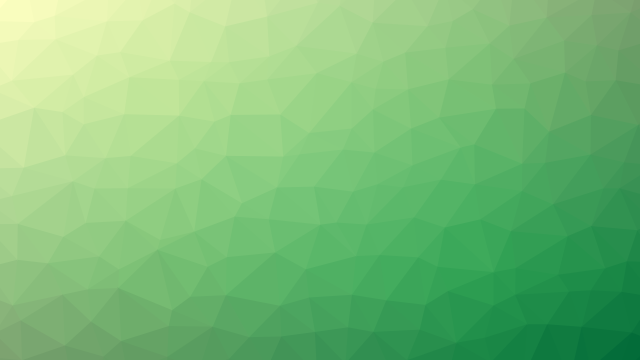
A Shadertoy shader for this background:

```glsl
// Low-poly mesh of flat triangles, shaded from pale yellow at upper left to deep green at lower right.

#define CELL 0.0985              // mesh spacing, in canvas heights
#define JITTER 0.37              // largest vertex shift, in cells
#define MESH_SHIFT vec2(0.3, 0.25)
#define MUTE vec3(0.02, 0.08, 0.055) // dulling where the two ramps disagree

// Integer hash giving two values in 0..1
vec2 hash2(ivec2 cell) {
    uvec2 v = uvec2(cell + 64) * 1664525u + 1013904223u;
    v.x += v.y * 1664525u;
    v.y += v.x * 1664525u;
    v ^= v >> 16u;
    v.x += v.y * 1664525u;
    v.y += v.x * 1664525u;
    v ^= v >> 16u;
    return vec2(v & 65535u) / 65535.0;
}

vec2 meshVertex(ivec2 cell) {
    return vec2(cell) + JITTER * (2.0 * hash2(cell) - 1.0);
}

float cross2(vec2 a, vec2 b) {
    return a.x * b.y - a.y * b.x;
}

// Five-stop ramp, t in 0..1
vec3 greenRamp(float t) {
    vec3 stops[5] = vec3[5](
        vec3(1.00, 1.00, 0.76),
        vec3(0.76, 0.90, 0.60),
        vec3(0.47, 0.776, 0.475),
        vec3(0.19, 0.64, 0.33),
        vec3(0.00, 0.408, 0.216));
    float s = clamp(t, 0.0, 1.0) * 4.0;
    int i = min(int(s), 3);
    return mix(stops[i], stops[i + 1], s - float(i));
}

// Average of a horizontal and a vertical ramp
vec3 facetColor(vec2 uv) {
    uv = clamp(uv, 0.0, 1.0);
    float across = uv.x, down = 1.0 - uv.y;
    float gap = across - down;
    return 0.5 * (greenRamp(across) + greenRamp(down)) - MUTE * gap * gap;
}

// Signed distance to the line a-b, positive on its left
float edgeDistance(vec2 p, vec2 a, vec2 b) {
    return cross2(b - a, p - a) / length(b - a);
}

// Adds one counter-clockwise triangle, weighted by its pixel coverage
void addTriangle(inout vec4 sum, vec2 p, vec2 a, vec2 b, vec2 c, float pixel) {
    float d = min(edgeDistance(p, a, b), min(edgeDistance(p, b, c), edgeDistance(p, c, a)));
    float coverage = clamp(d / pixel + 0.5, 0.0, 1.0);
    if (coverage <= 0.0) return;
    vec2 center = ((a + b + c) / 3.0 - MESH_SHIFT) * CELL;
    vec2 uv = center * vec2(iResolution.y / iResolution.x, 1.0);
    sum += coverage * vec4(facetColor(uv), 1.0);
}

// Delaunay test: true when the diagonal a-c should split the quad
bool splitsAlongAC(vec2 a, vec2 b, vec2 c, vec2 d) {
    float sinB = cross2(c - b, a - b), cosB = dot(c - b, a - b);
    float sinD = cross2(a - d, c - d), cosD = dot(a - d, c - d);
    return sinB * cosD + cosB * sinD > 0.0;
}

void mainImage(out vec4 fragColor, in vec2 fragCoord) {
    vec2 p = fragCoord / (iResolution.y * CELL) + MESH_SHIFT;
    float pixel = 1.0 / (iResolution.y * CELL);
    ivec2 home = ivec2(floor(p));
    vec4 sum = vec4(0.0);

    // Nearby quads, each cut into two triangles
    for (int y = -1; y <= 1; y++) {
        for (int x = -1; x <= 1; x++) {
            ivec2 cell = home + ivec2(x, y);
            vec2 a = meshVertex(cell);
            vec2 b = meshVertex(cell + ivec2(1, 0));
            vec2 c = meshVertex(cell + ivec2(1, 1));
            vec2 d = meshVertex(cell + ivec2(0, 1));
            if (splitsAlongAC(a, b, c, d)) {
                addTriangle(sum, p, a, b, c, pixel);
                addTriangle(sum, p, a, c, d, pixel);
            } else {
                addTriangle(sum, p, a, b, d, pixel);
                addTriangle(sum, p, b, c, d, pixel);
            }
        }
    }
    fragColor = vec4(sum.rgb / max(sum.a, 0.0001), 1.0);
}
```
